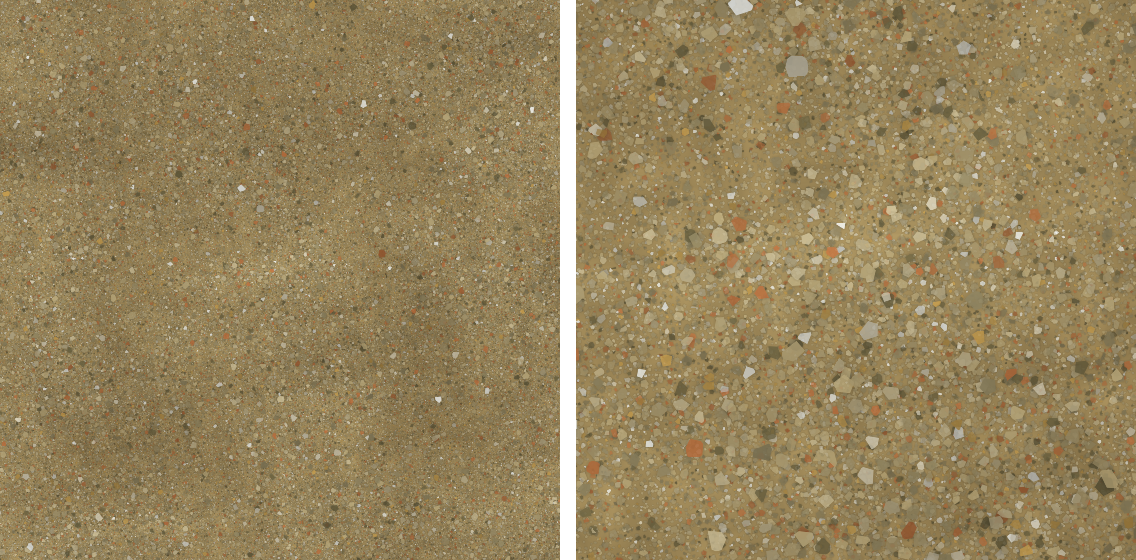
Left: the whole. Right: its middle third, enlarged.
Reproduce this texture procedurally as a WebGL 2 fragment shader.

```glsl
#version 300 es
precision highp float;
// Compacted sandy ground with scattered angular gravel in many sizes.

#define BASE_COLOUR vec3(0.555, 0.47, 0.298)
#define EXPOSURE vec3(1.065, 1.075, 1.09)
#define BLOTCH_SCALE 7.0
#define BLOTCH_CONTRAST 0.12
#define MOTTLE_SCALE 45.0
#define MOTTLE_CONTRAST 0.10
#define PATCHINESS 0.7
#define STONE_SHADE 0.30
#define RIM_DARKNESS 0.06
#define EDGE_SOFTNESS 0.5
#define TAU 6.28318

uniform vec2 u_resolution;
out vec4 fragColour;

// Three random values per integer cell.
vec3 hash3(vec2 cell, float seed) {
    uvec3 v = uvec3(ivec3(cell, seed)) * 1664525u + 1013904223u;
    v.x += v.y * v.z;
    v.y += v.z * v.x;
    v.z += v.x * v.y;
    v ^= v >> 16u;
    v.x += v.y * v.z;
    v.y += v.z * v.x;
    v.z += v.x * v.y;
    return vec3(v >> 16u) / 65536.0;
}

// Layered, warped sines, roughly -0.7 to 0.7.
float drift(vec2 p) {
    float sum = 0.0, amplitude = 0.5;
    for (int i = 0; i < 5; i++) {
        p = mat2(0.8, 0.6, -0.6, 0.8) * p * 1.6 + 1.3;
        p += 0.6 * sin(p.yx * 1.3);
        sum += amplitude * sin(p.x) * sin(p.y);
        amplitude *= 0.65;
    }
    return sum;
}

// Mineral colour chosen by a random value.
vec3 stoneColour(float pick) {
    if (pick < 0.38) return vec3(0.59, 0.53, 0.38);   // tan
    if (pick < 0.59) return vec3(0.64, 0.59, 0.46);   // khaki
    if (pick < 0.74) return vec3(0.47, 0.43, 0.31);   // olive grey
    if (pick < 0.81) return vec3(0.34, 0.31, 0.20);   // dark
    if (pick < 0.88) return vec3(0.60, 0.35, 0.19);   // rust
    if (pick < 0.91) return vec3(0.64, 0.50, 0.24);   // ochre
    if (pick < 0.975) return vec3(0.69, 0.66, 0.58);  // pale grey
    return vec3(0.77, 0.77, 0.75);                    // quartz
}

// Distance to an irregular rounded polygon.
float stoneDistance(vec2 q, float radius, vec3 shape) {
    float d = length(q) - radius * 1.1;
    for (int i = 0; i < 5; i++) {
        float k = float(i);
        float jitter = fract(shape.y * (7.3 + 3.1 * k));
        float angle = TAU * ((k + 0.7 * jitter) / 5.0 + shape.z);
        float reach = mix(0.5, 1.05, fract(shape.x * (11.7 + 5.3 * k)));
        d = max(d, dot(q, vec2(cos(angle), sin(angle))) - radius * reach);
    }
    return d;
}

// Lays one size of stones over the ground; size is a radius in cells.
vec3 scatter(vec3 ground, vec2 uv, float cells, float size, float cover, float opacity) {
    vec2 p = uv * cells;
    float soft = EDGE_SOFTNESS * cells / u_resolution.y;
    for (int k = 0; k < 4; k++) {
        vec2 cell = floor(p - 0.5) + vec2(k & 1, k >> 1);
        vec3 place = hash3(cell, cells);
        if (place.z > cover) continue;
        vec3 shape = hash3(cell, cells + 1.0);
        vec3 tone = hash3(cell, cells + 2.0);
        float radius = size * mix(0.5, 1.0, shape.x);
        float d = stoneDistance(p - cell - place.xy, radius, shape);
        float rim = 1.0 - smoothstep(0.0, radius * 0.4 + soft, d);
        float mask = 1.0 - smoothstep(-soft, soft, d);
        vec3 stone = stoneColour(tone.x) * (1.0 + STONE_SHADE * (tone.y - 0.5));
        ground *= 1.0 - RIM_DARKNESS * rim;
        ground = mix(ground, stone, mask * opacity * mix(0.75, 1.0, tone.z));
    }
    return ground;
}

void main() {
    vec2 uv = gl_FragCoord.xy / u_resolution.y;

    // Broad stains and fine mottling of the sand.
    float blotch = drift(uv * BLOTCH_SCALE * 0.8);
    float mottle = drift(uv * MOTTLE_SCALE + 9.0);
    vec3 colour = BASE_COLOUR * (1.0 + MOTTLE_CONTRAST * mottle);

    // Stones from fine grit up to pebbles, gathered in loose patches.
    float density = 1.0 + PATCHINESS * drift(uv * BLOTCH_SCALE + 4.0);
    colour = scatter(colour, uv, 350.0, 0.43, 0.95, 0.80);
    colour = scatter(colour, uv, 230.0, 0.43, 0.75 * density, 0.74);
    colour = scatter(colour, uv, 145.0, 0.43, 0.58 * density, 0.78);
    colour = scatter(colour, uv, 92.0, 0.43, 0.42 * density, 0.85);
    colour = scatter(colour, uv, 58.0, 0.40, 0.22 * density, 0.90);

    // Stains tint stones and sand alike, warmer where darker.
    colour *= EXPOSURE * (1.0 + BLOTCH_CONTRAST * blotch * vec3(0.9, 1.0, 1.15));
    fragColour = vec4(clamp(colour, 0.0, 1.0), 1.0);
}
```
